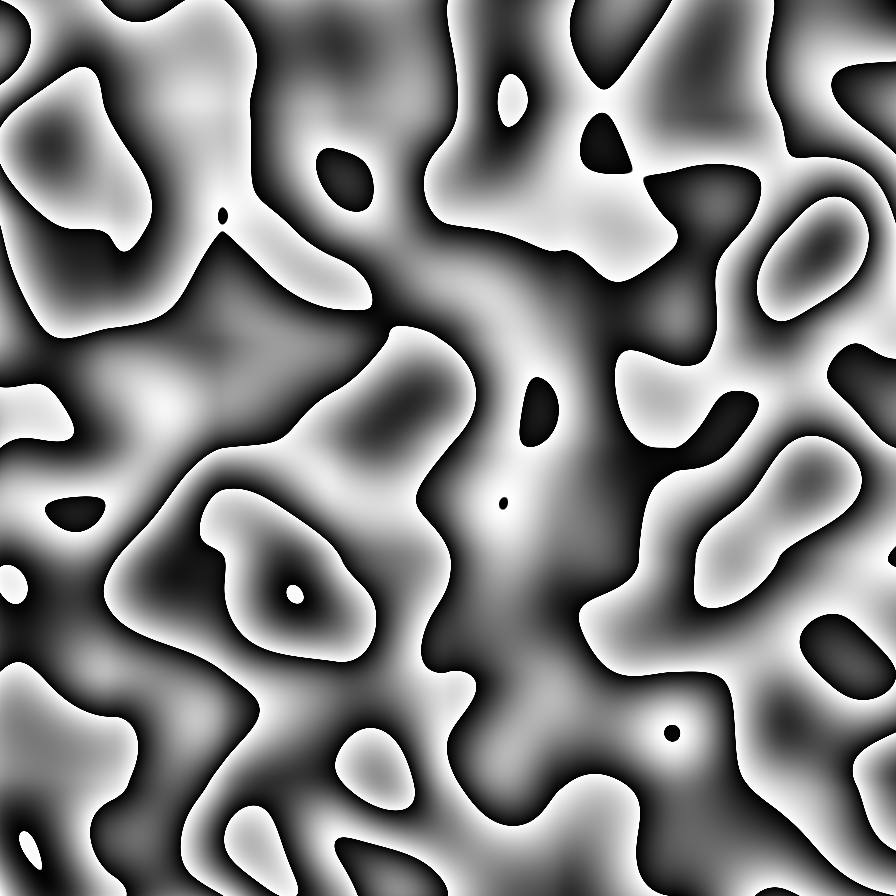
Reproduce this texture procedurally as a WebGL 1 fragment shader.

```glsl
precision highp float;
// Two octaves of gradient noise wrapped into nested black-to-white contour bands.

uniform vec2 u_resolution;

const float CELLS = 4.0;                 // coarse noise cells across the canvas
const float BANDS = 4.0;                 // grey ramps per unit of noise
const float FINE_SCALE = 2.0;            // frequency of the second octave
const float FINE_WEIGHT = 0.5;           // strength of the second octave
const float EDGE_PIXELS = 0.4;           // width of the smoothed band edge
const vec2 SEED = vec2(37.0, 91.0);      // selects the region of noise
const vec3 BLACK = vec3(0.0);
const vec3 WHITE = vec3(1.0);

// Random gradient with components in -1..1, so its length varies too.
vec2 randomGradient(vec2 cell) {
    vec3 p = fract(cell.xyx * vec3(0.1031, 0.1030, 0.0973));
    p += dot(p, p.yzx + 33.33);
    return 2.0 * fract((p.xx + p.yz) * p.zy) - 1.0;
}

float cornerRamp(vec2 cell, vec2 local, vec2 corner) {
    return dot(randomGradient(cell + corner), local - corner);
}

float gradientNoise(vec2 p) {
    vec2 cell = floor(p);
    vec2 f = p - cell;
    vec2 blend = f * f * (3.0 - 2.0 * f);
    float low = mix(cornerRamp(cell, f, vec2(0.0, 0.0)),
                    cornerRamp(cell, f, vec2(1.0, 0.0)), blend.x);
    float high = mix(cornerRamp(cell, f, vec2(0.0, 1.0)),
                     cornerRamp(cell, f, vec2(1.0, 1.0)), blend.x);
    return mix(low, high, blend.y);
}

float height(vec2 p) {
    vec2 q = p + SEED;
    return BANDS * (gradientNoise(q) + FINE_WEIGHT * gradientNoise(q * FINE_SCALE));
}

// Integral of 2 * fract(x), used to average the sawtooth over a pixel.
float sawtoothIntegral(float x) {
    float f = fract(x);
    return floor(x) + f * f;
}

float smoothSawtooth(float x, float width) {
    return 0.5 * (sawtoothIntegral(x + 0.5 * width)
                - sawtoothIntegral(x - 0.5 * width)) / width;
}

void main() {
    float pixel = CELLS / min(u_resolution.x, u_resolution.y);
    vec2 p = gl_FragCoord.xy * pixel;

    // Height change across one pixel sets the edge softness.
    float h = height(p);
    vec2 slope = vec2(height(p + vec2(pixel, 0.0)),
                      height(p + vec2(0.0, pixel))) - h;
    float width = max(EDGE_PIXELS * length(slope), 0.002);

    // The integral of 2 * fract(x) grows by one per period: rescale to 0..1.
    gl_FragColor = vec4(mix(BLACK, WHITE, smoothSawtooth(h, width)), 1.0);
}
```
